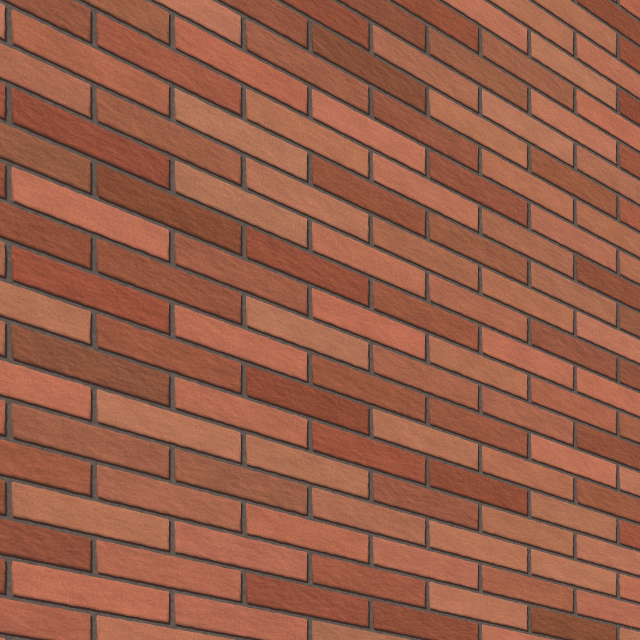
This texture is drawn by a WebGL 2 fragment shader. Its source:

```glsl
#version 300 es
precision highp float;
// Red brick wall in running bond, receding in perspective to the right.

#define VANISH vec2(3.014, -0.471)  // point where the courses converge
#define NEAR_X 0.013                // x of the reference head joint
#define NEAR_Y 0.870                // y of the reference bed joint at NEAR_X
#define COURSE 0.0617               // course height at NEAR_X
#define RECEDE 0.0465               // depth gained per half brick
#define BRICK_LENGTH 4.52           // brick length in course heights
#define HEAD_JOINT 0.17             // joint widths in course heights
#define BED_JOINT 0.135
#define ROUGHNESS 0.022             // wobble of the brick edges
#define GRAIN 0.15                  // strength of the surface relief

uniform vec2 u_resolution;
out vec4 fragColor;

const vec3 LIGHT_CLAY = vec3(0.715, 0.450, 0.345);
const vec3 DARK_CLAY = vec3(0.530, 0.295, 0.215);
const vec3 MORTAR = vec3(0.385, 0.340, 0.315);
const vec3 SHADOW = vec3(0.215, 0.145, 0.125);

vec2 hash2(vec2 p) {
    vec3 q = fract(vec3(p.xyx) * vec3(0.1031, 0.1030, 0.0973));
    q += dot(q, q.yzx + 33.33);
    return fract((q.xx + q.yz) * q.zy);
}

float cornerSlope(vec2 cell, vec2 offset) {
    float angle = 6.28319 * hash2(cell).x;
    return dot(vec2(cos(angle), sin(angle)), offset);
}

float gradientNoise(vec2 p) {
    vec2 i = floor(p), f = p - i;
    vec2 w = f * f * f * (f * (f * 6.0 - 15.0) + 10.0);
    vec2 e = vec2(1.0, 0.0);
    return mix(mix(cornerSlope(i, f), cornerSlope(i + e, f - e), w.x),
               mix(cornerSlope(i + e.yx, f - e.yx), cornerSlope(i + 1.0, f - 1.0), w.x), w.y);
}

float fbm(vec2 p) {
    float sum = 0.0, amplitude = 0.6;
    for (int i = 0; i < 4; i++) {
        sum += amplitude * gradientNoise(p);
        p = mat2(1.6, 1.2, -1.2, 1.6) * p + 17.3;
        amplitude *= 0.6;
    }
    return sum;
}

float boxDistance(vec2 p, vec2 halfSize, float radius) {
    vec2 d = abs(p) - halfSize + radius;
    return length(max(d, 0.0)) + min(max(d.x, d.y), 0.0) - radius;
}

void main() {
    vec2 uv = gl_FragCoord.xy / u_resolution;

    // Undo the perspective: wall.x counts half bricks, wall.y counts courses.
    float scale = (VANISH.x - uv.x) / (VANISH.x - NEAR_X);
    vec2 wall = vec2((1.0 / scale - 1.0) / RECEDE,
                     (VANISH.y + (uv.y - VANISH.y) / scale - NEAR_Y) / COURSE);
    float pixel = 1.0 / (scale * COURSE * u_resolution.y);

    // Running bond: alternate courses shift by half a brick.
    float course = floor(wall.y);
    float along = 0.5 * (wall.x + 1.0 - mod(course, 2.0));
    vec2 brick = vec2(floor(along), course);
    vec2 local = (vec2(fract(along), fract(wall.y)) - 0.5) * vec2(BRICK_LENGTH, 1.0);
    vec2 random = hash2(brick + 71.0);
    vec2 tint = hash2(brick + 213.0) - 0.5;

    // Brick outline with slightly uneven edges.
    vec2 surface = vec2(wall.x * 1.75, wall.y) + random * 40.0;
    vec2 halfSize = 0.5 * vec2(BRICK_LENGTH - HEAD_JOINT, 1.0 - BED_JOINT);
    float wobble = ROUGHNESS * gradientNoise(surface * 5.0);
    float edge = boxDistance(local, halfSize, 0.04) + wobble;
    float soft = max(0.65 * pixel, 0.018);
    float clayMask = 1.0 - smoothstep(-soft, soft, edge);

    // Fired clay: tone per brick, broad stains and streaky relief.
    float tone = pow(random.x, 1.8);
    vec3 clay = mix(LIGHT_CLAY, DARK_CLAY, tone);
    clay += tint.x * vec3(0.045, -0.015, 0.0) + tint.y * vec3(0.01, 0.025, 0.03);
    vec2 streak = surface * vec2(3.0, 6.0);
    float relief = fbm(streak) - fbm(streak + vec2(0.12, 0.3));
    clay *= 1.0 + 0.11 * fbm(surface * vec2(1.1, 1.8)) + GRAIN * (0.6 + tone) * relief;
    clay *= 1.0 + 0.09 * gradientNoise(surface * 19.0);

    // Worn arris: pale along the top, darker toward the underside.
    float rim = smoothstep(-0.085, 0.0, edge);
    float facing = smoothstep(-0.42, 0.42, local.y);
    clay *= 1.0 + rim * mix(-0.25, 0.04, facing);

    // Recessed mortar, shaded below and to the right of each brick.
    vec3 mortar = MORTAR * (1.0 + 0.25 * fbm(wall * vec2(14.0, 8.0)));
    float caster = boxDistance(local + vec2(-0.045, 0.055), halfSize, 0.04) + wobble;
    float shade = 1.0 - smoothstep(-0.025, 0.035, caster);
    mortar = mix(mortar, SHADOW, 0.9 * shade);

    fragColor = vec4(mix(mortar, clay, clayMask), 1.0);
}
```
